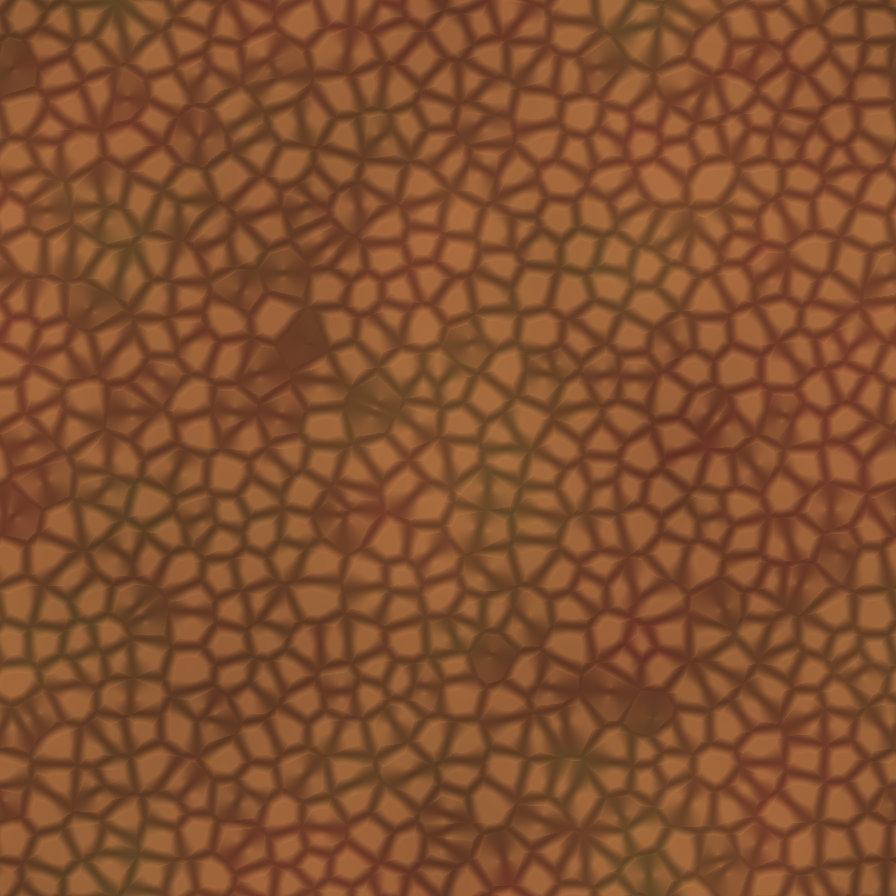
This texture is drawn by a three.js fragment shader. Its source:

```glsl
varying vec2 vUv;

float hash(vec2 p) {
  return fract(sin(dot(p, vec2(127.1, 311.7))) * 43758.5453);
}

vec2 hash2(vec2 p) {
  return vec2(hash(p), hash(p + 57.3));
}

// Value noise that wraps after a whole number of cells
float wrapNoise(vec2 uv, float period, float seed) {
  vec2 p = uv * period;
  vec2 i = floor(p);
  vec2 f = fract(p);
  f = f * f * (3.0 - 2.0 * f);
  vec2 a = mod(i, period) + seed;
  vec2 b = mod(i + 1.0, period) + seed;
  return mix(mix(hash(a), hash(vec2(b.x, a.y)), f.x),
             mix(hash(vec2(a.x, b.y)), hash(b), f.x), f.y);
}

float wrapFbm(vec2 uv, float period, float seed) {
  float sum = 0.0;
  float amp = 0.53;
  for (int k = 0; k < 4; k++) {
    sum += amp * wrapNoise(uv, period, seed);
    period *= 2.0;
    seed += 13.7;
    amp *= 0.5;
  }
  return sum;
}

// Offsets to the nearest (xy) and second nearest (zw) grain centre
vec4 nearestGrains(vec2 uv, float period) {
  vec2 p = uv * period;
  vec2 cell = floor(p);
  vec2 first = vec2(8.0);
  vec2 second = vec2(8.0);
  for (int y = -2; y <= 2; y++) {
    for (int x = -2; x <= 2; x++) {
      vec2 c = cell + vec2(float(x), float(y));
      vec2 r = c + 0.03 + 0.94 * hash2(mod(c, period)) - p;
      float d = dot(r, r);
      if (d < dot(first, first)) {
        second = first;
        first = r;
      } else if (d < dot(second, second)) {
        second = r;
      }
    }
  }
  return vec4(first, second);
}

void main() {
  // Pebbles: soft valleys rising to flat, cut-off tops
  vec4 grains = nearestGrains(vUv, 26.0);
  float f1 = max(length(grains.xy), 0.001);
  float f2 = max(length(grains.zw), 0.001);
  float t = min((f2 - f1) / 0.54, 1.0);
  float height = t * t * (2.6 - 1.6 * t);

  // Facets lit from above, flat tops left neutral
  vec2 gradient = grains.xy / f1 - grains.zw / f2;
  float slope = t * (5.2 - 4.8 * t) * (1.0 - smoothstep(0.95, 1.0, t));
  float light = -slope * dot(gradient, normalize(vec2(-0.35, 0.9)));

  // Broad uneven dye
  float shade = wrapFbm(vUv, 4.0, 3.0) - 0.5;
  float redness = wrapFbm(vUv, 7.0, 41.0) - 0.5;

  float tone = 0.19 + 0.66 * height + 0.075 * light + 0.45 * shade;
  vec3 valleyBrown = vec3(0.36, 0.205, 0.13);
  vec3 tanLeather = vec3(0.68, 0.435, 0.25);
  vec3 color = mix(valleyBrown, tanLeather, clamp(tone, -0.05, 1.02));
  color += redness * (1.3 - height) * vec3(0.07, -0.06, 0.01);
  gl_FragColor = vec4(color, 1.0);
}
```
